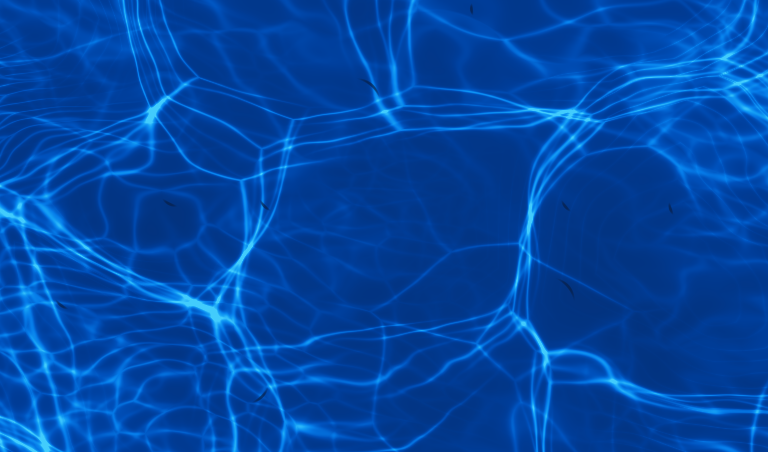
Reproduce this texture procedurally as a WebGL 1 fragment shader.

```glsl
precision highp float;
uniform vec2 u_resolution;

#define NET_SCALE 1.9
#define STRAND_SPREAD 0.024
#define STRAND_WIDTH 0.0095
#define STRAND_LIGHT 2.7
#define SHEET_LIGHT 0.45
#define CONTOUR_FREQ 62.0
#define THREAD_SCALE 4.3
#define VEIL_SCALE 6.0
#define VEIL_LIGHT 1.15
#define RIPPLE_SCALE 14.0
#define BASE_LIGHT 0.22
#define SPECK_SCALE 4.5

const vec3 DEEP = vec3(0.01, 0.20, 0.50);
const vec3 BLUE = vec3(0.00, 0.24, 0.60);
const vec3 AZURE = vec3(0.00, 0.32, 0.74);
const vec3 SKY = vec3(0.02, 0.48, 0.91);
const vec3 BRIGHT = vec3(0.08, 0.62, 0.96);
const vec3 GLINT = vec3(0.26, 0.80, 0.99);

mat2 rotation(float a) {
  return mat2(cos(a), -sin(a), sin(a), cos(a));
}

vec2 hash2(vec2 c) {
  return fract(sin(vec2(dot(c, vec2(127.1, 311.7)), dot(c, vec2(269.5, 183.3)))) * 43758.5453);
}

// Layered sines, turned and tightened at each octave
vec2 sway(vec2 p) {
  vec2 sum = vec2(0.0);
  float amp = 1.0;
  for (int i = 0; i < 4; i++) {
    sum += amp * sin(p.yx * vec2(1.0, 1.3) + vec2(1.7, 4.1) * float(i));
    p = mat2(0.8, 0.6, -0.6, 0.8) * p * 1.8;
    amp *= 0.5;
  }
  return sum;
}

// Cellular noise: second minus first distance, zero on the cell borders
float edgeGap(vec2 p) {
  vec2 cell = floor(p);
  float nearest = 8.0;
  float second = 8.0;
  for (int y = -1; y <= 1; y++) {
    for (int x = -1; x <= 1; x++) {
      vec2 c = cell + vec2(float(x), float(y));
      float d = length(c + 0.1 + 0.8 * hash2(c) - p);
      second = min(second, max(nearest, d));
      nearest = min(nearest, d);
    }
  }
  return second - nearest;
}

float glowLine(float gap, float width) {
  return width * width / (width * width + gap * gap);
}

// Thin curved hairs and dots lying in the water
float specks(vec2 uv) {
  vec2 cell = floor(uv * SPECK_SCALE);
  vec2 h = hash2(cell + 31.0);
  vec2 q = fract(uv * SPECK_SCALE) - 0.3 - 0.4 * h;
  q = rotation(6.28 * h.y) * q;
  q.y += 2.0 * q.x * q.x;
  float d = length(q / vec2(0.02 + 0.12 * h.y, 0.016));
  return step(0.76, h.x) * (1.0 - smoothstep(0.4, 1.3, d));
}

void main() {
  vec2 uv = gl_FragCoord.xy / u_resolution.y;
  vec2 p = rotation(-0.25) * uv * vec2(0.8, 1.0);
  vec2 bend = 0.07 * sway(p * 3.0) + 0.014 * sway(p * 10.0 + 4.0);
  vec2 flow = sway(p * 3.0 + 7.0);
  vec2 cloud = sway(p * 5.0 + 2.0);
  float leftSide = 1.0 - smoothstep(0.25, 1.25, uv.x);

  // Strands of the large net, splitting and joining along the flow
  float strands = 0.0;
  float sheet = 0.0;
  float contours = 0.0;
  for (int i = 0; i < 7; i++) {
    float k = float(i) - 3.0;
    vec2 q = p + bend + STRAND_SPREAD * k * flow + 0.006 * sway(p * 17.0 + k * 2.3);
    float gap = edgeGap(q * NET_SCALE + 3.0) / NET_SCALE;
    float strength = 0.42 + 0.42 * sin(dot(p, vec2(7.0, 9.0)) + k * 2.1 + flow.x);
    float core = glowLine(gap, STRAND_WIDTH);
    strands += strength * core * core;
    sheet += 0.14 * exp(-gap * 16.0);
    if (abs(k) < 0.5) {
      float ridge = 1.0 - abs(sin(gap * CONTOUR_FREQ + 0.6 * cloud.y));
      contours = pow(ridge, 4.0) * exp(-gap * 4.0) * smoothstep(-0.6, 1.3, flow.y);
    }
  }

  // Fainter threads
  float threadGap = edgeGap((p + bend) * THREAD_SCALE + 0.4 * flow + 11.0) / THREAD_SCALE;
  float threads = glowLine(threadGap, 0.009) * smoothstep(-0.9, 1.4, cloud.y);

  // Wispy veils in two sizes
  vec2 drift = 0.45 * sway(p * 6.0) + 0.22 * sway(p * 13.0 + 1.0);
  float wide = glowLine(edgeGap(p * vec2(0.8, 1.3) * VEIL_SCALE + drift), 0.16);
  float small = glowLine(edgeGap(p * vec2(1.5, 2.4) * VEIL_SCALE + 1.5 * drift.yx + 8.0), 0.2);
  float veil = wide * smoothstep(-1.5, 1.3, cloud.x) + 0.75 * small * smoothstep(-1.4, 1.4, flow.y - cloud.y);

  // Tight ripples, densest on the left
  vec2 rippleAt = rotation(0.35 * flow.y) * (p - 0.5) * vec2(0.7, 1.5);
  float rippleGap = edgeGap(rippleAt * RIPPLE_SCALE + 0.4 * sway(p * 12.0) + 5.0);
  float ripples = glowLine(rippleGap, 0.14) * leftSide * smoothstep(-1.1, 1.3, flow.x - cloud.x);

  float light = BASE_LIGHT + 0.2 * cloud.x + 0.1 * flow.y;
  light += STRAND_LIGHT * strands + SHEET_LIGHT * sheet + 1.3 * contours;
  light += 1.8 * threads + VEIL_LIGHT * veil + 1.6 * ripples;

  // Colour ramp from deep water to glint
  vec3 color = mix(DEEP, BLUE, clamp(light, -0.8, 1.0));
  color = mix(color, AZURE, clamp(light - 1.0, 0.0, 1.0));
  color = mix(color, SKY, clamp(light - 2.0, 0.0, 1.0));
  color = mix(color, BRIGHT, clamp(light - 3.0, 0.0, 1.0));
  color = mix(color, GLINT, clamp(light - 4.0, 0.0, 1.0));
  color = mix(color, vec3(0.03, 0.12, 0.28), 0.7 * specks(uv));
  gl_FragColor = vec4(color, 1.0);
}
```
